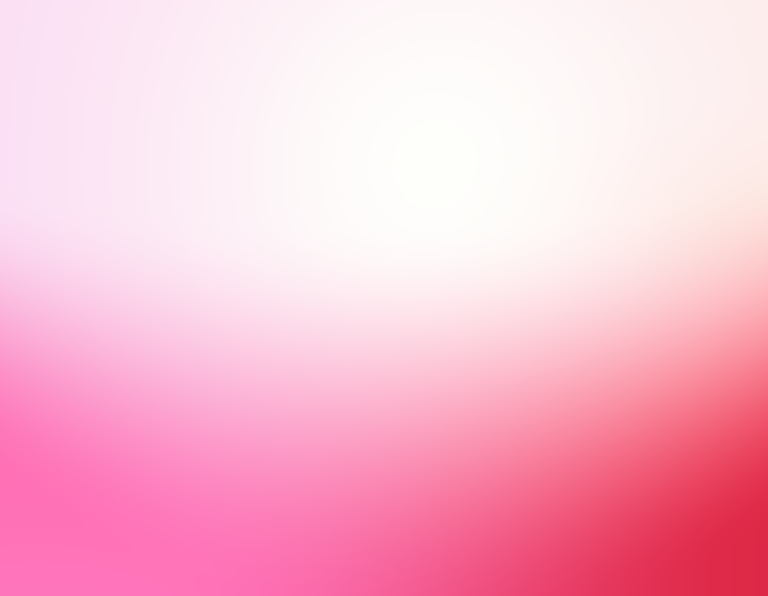
A WebGL 2 fragment shader for this background:

```glsl
#version 300 es
precision highp float;
// Soft gradient: a pale lilac-to-cream sky with a white glow melts into hot pink and crimson.

uniform vec2 u_resolution;
out vec4 fragColor;

const vec3 LILAC   = vec3(0.984, 0.870, 0.957);
const vec3 BLUSH   = vec3(0.992, 0.918, 0.918);
const vec3 CREAM   = vec3(0.997, 0.997, 0.986);
const vec3 PEACH   = vec3(0.995, 0.890, 0.850);
const vec3 PINK    = vec3(1.000, 0.436, 0.708);
const vec3 ORCHID  = vec3(1.000, 0.480, 0.760);
const vec3 CRIMSON = vec3(0.871, 0.157, 0.275);

// Elliptical Gaussian falloff, 1 at the center
float glow(vec2 p, vec2 center, vec2 radius) {
    vec2 d = (p - center) / radius;
    return exp(-dot(d, d));
}

// Height of a bowl-shaped boundary that rises toward both sides
float bowl(float x, float center, float lowest, float bend) {
    float d = x - center;
    return lowest + bend * d * d;
}

// Pale upper field with its white center and warm right side
vec3 skyColor(vec2 p) {
    vec3 color = mix(LILAC, BLUSH, p.x);
    color = mix(color, CREAM, glow(p, vec2(0.57, 0.72), vec2(0.35, 0.47)));
    return mix(color, PEACH, 0.6 * glow(p, vec2(1.05, 0.62), vec2(0.22, 0.13)));
}

// Saturated lower field, pink on the left and crimson on the right
vec3 groundColor(vec2 p) {
    vec3 color = mix(PINK, CRIMSON, smoothstep(0.22, 1.02, p.x));
    return mix(color, ORCHID, 0.6 * glow(p, vec2(0.05, -0.05), vec2(0.30, 0.16)));
}

// Blend between the curved upper and lower limits of the transition
float groundAmount(vec2 p) {
    float top = bowl(p.x, 0.46, 0.625, 0.30);
    float bottom = bowl(p.x, 0.55, -0.065, 0.88);
    return 1.0 - smoothstep(bottom, top, p.y);
}

void main() {
    vec2 p = gl_FragCoord.xy / u_resolution;
    float amount = groundAmount(p);
    // Red fades late, which keeps the middle of the blend bright
    vec3 weights = vec3(amount * amount * amount, amount, amount);
    fragColor = vec4(mix(skyColor(p), groundColor(p), weights), 1.0);
}
```
